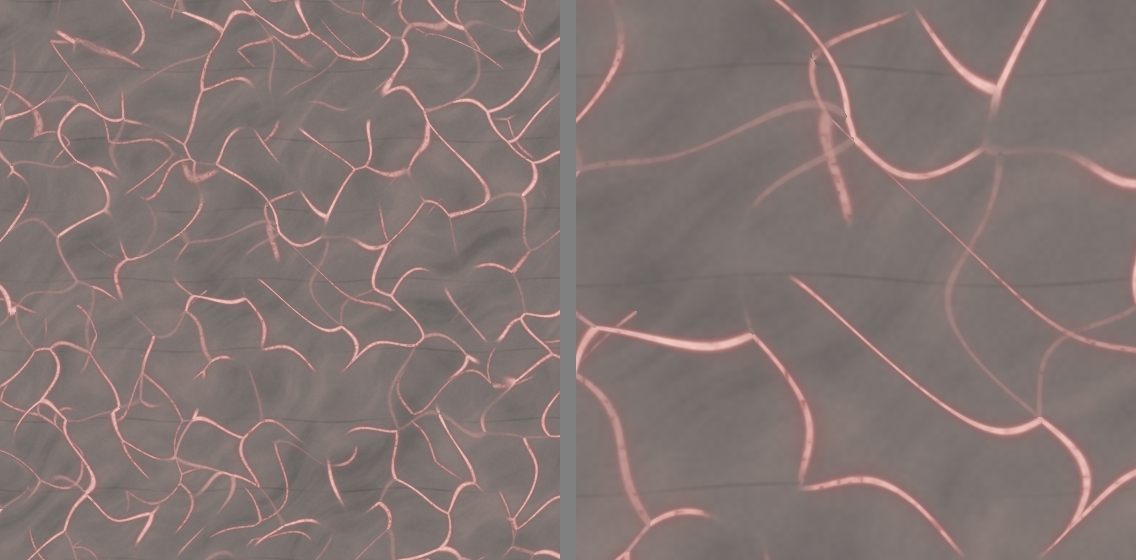
Left: the whole. Right: its middle third, enlarged.
Give the GLSL for this pattern, as a WebGL 1 fragment shader.

```glsl
precision highp float;
// Broken, curving pink veins over a brushed warm-grey ground with faint row seams.
uniform vec2 u_resolution;

const float ROWS = 8.0;
const vec3 SHADE = vec3(0.415, 0.395, 0.385);
const vec3 GREY  = vec3(0.485, 0.450, 0.440);
const vec3 WARM  = vec3(0.550, 0.490, 0.475);
const vec3 HAZE  = vec3(0.550, 0.410, 0.405);
const vec3 ROSE  = vec3(0.680, 0.460, 0.445);
const vec3 PINK  = vec3(0.810, 0.610, 0.595);
const vec3 PALE  = vec3(0.930, 0.770, 0.745);

float hash(vec2 p) {
  vec3 q = fract(p.xyx * 0.1031);
  q += dot(q, q.yzx + 33.33);
  return fract((q.x + q.y) * q.z);
}

float noise(vec2 p) {
  vec2 cell = floor(p), f = fract(p);
  f = f * f * (3.0 - 2.0 * f);
  return mix(mix(hash(cell), hash(cell + vec2(1.0, 0.0)), f.x),
             mix(hash(cell + vec2(0.0, 1.0)), hash(cell + 1.0), f.x), f.y);
}

float layeredNoise(vec2 p) {
  float sum = 0.0, amplitude = 0.53;
  for (int i = 0; i < 4; i++) {
    sum += amplitude * noise(p);
    p = mat2(1.6, 1.2, -1.2, 1.6) * p + 7.3;
    amplitude *= 0.5;
  }
  return sum;
}

// Layered sines that bend straight cell borders into arcs.
vec2 bend(vec2 p, float amount) {
  p += amount * sin(p.yx * vec2(2.7, 2.3) + vec2(0.4, 1.9));
  return p + 0.6 * amount * sin(p.yx * vec2(4.3, 5.1) + p * 0.7 + vec2(2.6, 0.8));
}

vec2 cellPoint(vec2 cell, float jitter) {
  return cell + 0.5 + jitter * (vec2(hash(cell), hash(cell + 57.0)) - 0.5);
}

// Cellular border: x = distance to it, y = random value of that border.
vec2 cellBorder(vec2 p, float jitter) {
  vec2 home = floor(p), nearCell = home, nearPoint = p;
  float nearest = 9.0;
  for (int j = -1; j <= 1; j++)
    for (int i = -1; i <= 1; i++) {
      vec2 cell = home + vec2(float(i), float(j));
      vec2 point = cellPoint(cell, jitter);
      float d = distance(point, p);
      if (d < nearest) { nearest = d; nearCell = cell; nearPoint = point; }
    }
  float border = 9.0;
  vec2 pairId = vec2(0.0);
  for (int j = -2; j <= 2; j++)
    for (int i = -2; i <= 2; i++) {
      if (i == 0 && j == 0) continue;
      vec2 cell = nearCell + vec2(float(i), float(j));
      vec2 point = cellPoint(cell, jitter);
      float d = dot(0.5 * (nearPoint + point) - p, normalize(point - nearPoint));
      if (d < border) { border = d; pairId = nearCell + cell; }
    }
  return vec2(border, hash(pairId + 131.0));
}

// Brushed ground: swirling stretched noise between shade, grey and warm.
vec3 brushedGround(vec2 uv) {
  vec2 p = uv + 0.035 * sin(uv.yx * vec2(17.0, 13.0) + vec2(1.0, 2.5))
              + 0.015 * sin(uv.yx * vec2(37.0, 41.0));
  vec2 along = vec2(p.x + 0.8 * p.y, p.y - 0.8 * p.x);
  float streak = layeredNoise(along * vec2(7.0, 24.0));
  float patches = layeredNoise(uv * 11.0 + 20.0);
  float tone = 0.55 * streak + 0.45 * patches;
  vec3 color = mix(SHADE, GREY, smoothstep(0.22, 0.50, tone));
  return mix(color, WARM, 0.85 * smoothstep(0.50, 0.72, tone));
}

// Paints one vein: soft haze, rose rim and a grainy pink to pale core.
vec3 paintVein(vec3 color, float d, float width, float strength, float light,
               float grain, float pixel) {
  float rim = 1.0 - smoothstep(width * 0.8, width * 1.7 + pixel, d);
  float core = 1.0 - smoothstep(width * 0.35, width + pixel, d);
  color = mix(color, HAZE, 0.65 * strength * exp(-d * d / 0.00006));
  color = mix(color, ROSE, rim * strength * 0.9);
  vec3 bright = mix(PINK, PALE, clamp(light + 0.6 * (grain - 0.5), 0.0, 1.0));
  return mix(color, bright, core * strength * smoothstep(0.0, 0.45, grain + 0.4 * light));
}

void main() {
  vec2 uv = gl_FragCoord.xy / u_resolution.y;
  float pixel = 1.0 / u_resolution.y;
  vec2 p = uv * ROWS;
  float grain = noise(uv * 290.0);

  vec3 color = brushedGround(uv);

  // Thin dark seams between the rows.
  float seam = abs(fract(p.y + 0.03 * sin(p.x * 3.0) + 0.5) - 0.5) / ROWS;
  color -= 0.05 * (1.0 - smoothstep(0.0, 0.0015 + pixel, seam)) * noise(p * vec2(2.0, 1.0));

  // Faint fine veins that wander across the cells.
  vec2 fine = cellBorder(bend(p * 0.85 + 31.0, 0.24), 0.9);
  float fineGaps = smoothstep(0.45, 0.65, noise(p * 1.5 + 40.0));
  float fineStrength = 0.75 * fineGaps * step(0.40, fine.y);
  color = paintVein(color, fine.x / (ROWS * 0.85), 0.0013, fineStrength, 0.15, grain, pixel);

  // Main veins: gaps, swelling width and brightness vary along each stroke.
  vec2 vein = cellBorder(bend(p * 1.08 + 3.0, 0.21), 0.78);
  float d = vein.x / (ROWS * 1.08);
  float gaps = smoothstep(0.20, 0.42, noise(p * 1.7 + 9.0));
  float swell = noise(p * 1.9 + 70.0);
  float width = mix(0.0014, 0.0042, swell * swell);
  float strength = gaps * mix(0.2, 1.0, smoothstep(0.18, 0.36, vein.y));
  color = mix(color, WARM, 0.35 * exp(-d * 75.0));
  color = paintVein(color, d, width, strength, swell, grain, pixel);

  color += 0.014 * (grain - 0.5);
  gl_FragColor = vec4(color, 1.0);
}
```
